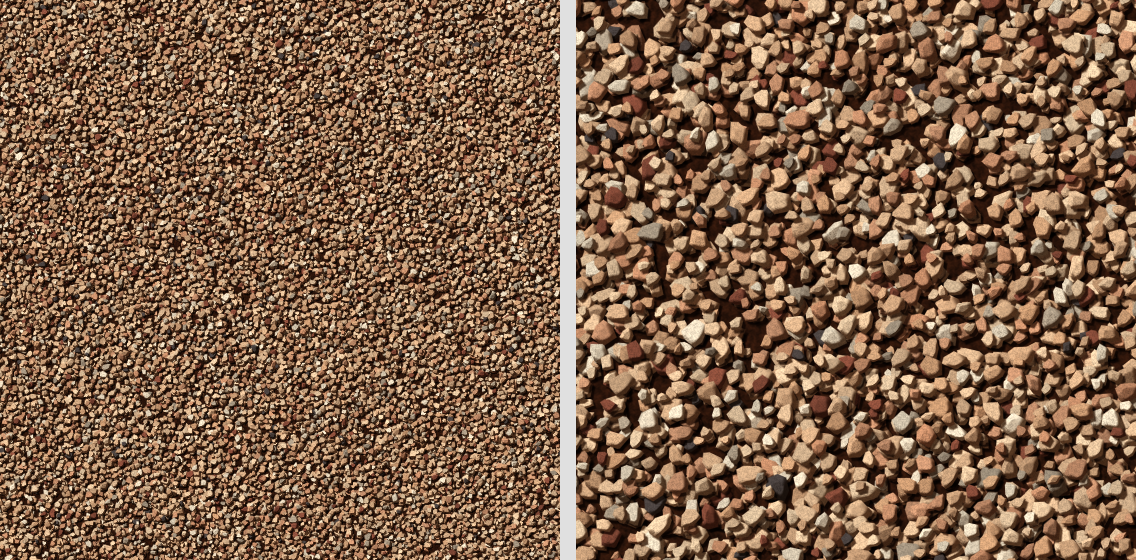
Left, the full canvas; right, a detail of the centre.
Give the GLSL for this texture, as a WebGL 2 fragment shader.

```glsl
#version 300 es
precision highp float;

uniform vec2 u_resolution;
out vec4 fragColor;

vec4 hash4(vec3 p) {
  vec4 q = fract(p.xyzx * vec4(0.1031, 0.1030, 0.0973, 0.1099));
  q += dot(q, q.wzxy + 33.33);
  return fract((q.xxyz + q.yzzw) * q.zywx);
}

mat2 rotation(float a) {
  float c = cos(a), s = sin(a);
  return mat2(c, s, -s, c);
}

// Pitted stone surface from layered sines
float roughness(vec2 p) {
  float sum = 0.0, amp = 0.5;
  for (int i = 0; i < 3; i++) {
    p = rotation(1.1) * p * 1.7 + 2.3;
    sum += amp * sin(p.x + 1.6 * sin(p.y)) * sin(p.y + 1.3 * sin(p.x));
    amp *= 0.7;
  }
  return sum;
}

// Mostly tan and cream, with some rust, grey and slate
vec3 stoneColor(vec4 h) {
  vec3 c = mix(vec3(0.74, 0.56, 0.41), vec3(0.87, 0.76, 0.62), h.x);
  c = mix(c, vec3(0.72, 0.50, 0.37), step(0.82, h.y) * 0.8);
  c = mix(c, vec3(0.86, 0.80, 0.70), step(h.y, 0.09));
  c = mix(c, vec3(0.50, 0.28, 0.21), step(0.96, h.z));
  c = mix(c, vec3(0.62, 0.56, 0.48), step(h.z, 0.05));
  c = mix(c, vec3(0.26, 0.23, 0.22), step(0.985, h.w));
  return c * (0.88 + 0.22 * fract(h.w * 7.0));
}

void main() {
  vec2 uv = gl_FragCoord.xy / u_resolution.y;
  vec3 light = normalize(vec3(-0.55, 0.62, 0.55));
  vec3 color = vec3(0.17, 0.08, 0.04) * (1.0 + 0.4 * roughness(uv * 300.0));

  // Stack layers of grains from the bottom up
  for (int layer = 0; layer < 5; layer++) {
    float k = float(layer);
    float scale = 63.0 + 5.0 * mod(k * 2.0, 5.0);
    mat2 turn = rotation(0.7 * k);
    vec2 g = turn * uv * scale + 17.3 * k + 90.0;
    float blur = 0.8 * scale / u_resolution.y;
    vec2 shadowShift = turn * light.xy * 0.23;

    for (int j = 0; j < 9; j++) {
      vec2 cell = floor(g) + vec2(j % 3, j / 3) - 1.0;
      vec4 h = hash4(vec3(cell, k * 13.0 + 1.0));
      vec4 tint = hash4(vec3(cell, k * 13.0 + 7.0));
      vec2 p = g - cell - 0.5 - 0.7 * (h.xy - 0.5);
      if (h.w > 0.8 || dot(p, p) > 1.3) continue;

      // Angular outline from random half planes, stretched along one axis
      float radius = mix(0.23, 0.48, h.z * h.z * 0.6 + h.z * 0.4);
      mat2 spin = rotation(6.283 * tint.x);
      vec2 stretch = vec2(mix(0.8, 1.0, tint.y), mix(1.0, 1.3, tint.z));
      vec2 a = spin * p * stretch;
      vec2 b = spin * (p + shadowShift) * stretch;
      float body = -1.0, shade = -1.0;
      vec2 slope = 0.45 * (tint.zw - 0.5);
      for (int i = 0; i < 7; i++) {
        float f = float(i);
        float jitter = fract(h.x * 31.0 + f * 0.618);
        float angle = 0.898 * (f + 0.7 * jitter);
        vec2 dir = vec2(cos(angle), sin(angle));
        float reach = radius * mix(0.85, 1.15, fract(h.y * 17.0 + f * 0.381));
        float along = dot(a, dir);
        body = max(body, along - reach);
        shade = max(shade, dot(b, dir) - reach);
        slope += dir * smoothstep(0.35, 1.05, along / reach);
      }

      // Soft shadow, then the lit grain over it
      float shadow = 1.0 - smoothstep(-0.06, 0.05, shade);
      color *= mix(vec3(1.0), vec3(0.36, 0.28, 0.22), shadow);

      float grit = roughness(a * 13.0 + tint.xy * 40.0);
      vec2 tilt = (slope * spin) * turn + 0.16 * grit;
      float lit = dot(normalize(vec3(tilt, 0.8)), light);
      vec3 stone = stoneColor(hash4(vec3(cell, k * 13.0 + 11.0)));
      stone *= 1.0 + 0.12 * grit;
      vec3 unlit = stone * vec3(0.36, 0.27, 0.20);
      vec3 surface = mix(unlit, stone * 1.07, smoothstep(-0.02, 0.62, lit));
      color = mix(color, surface, 1.0 - smoothstep(-blur, blur, body));
    }
  }
  fragColor = vec4(clamp(color, 0.0, 1.0), 1.0);
}
```
